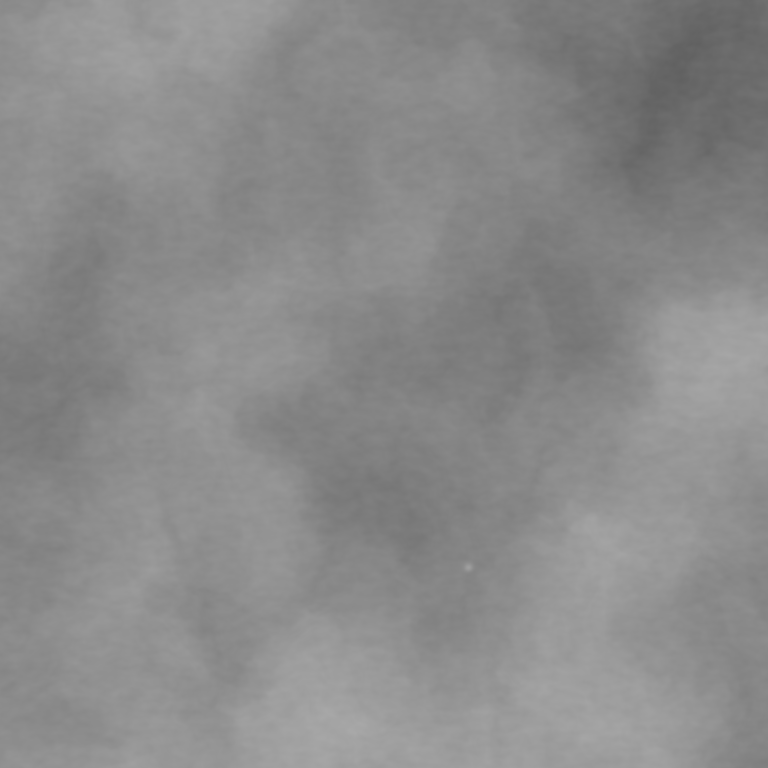
This texture is drawn by a three.js fragment shader. Its source:

```glsl
// Soft grey cloud: a few broad pools of light and shade with warped edges,
// fractal gradient noise for the billows, a faint sideways-drawn grain
// and one tiny pale speck.

varying vec2 vUv;

const float BASE_GREY = 0.539;
const float WARP_SIZE = 3.5;       // warp cells across the canvas
const float WARP_AMOUNT = 0.11;
const float BILLOW_SIZE = 3.2;     // largest billows across the canvas
const float BILLOW_CONTRAST = 0.088;
const float BILLOW_GAIN = 0.56;
const vec2 GRAIN_SIZE = vec2(44.0, 76.0);
const float GRAIN_CONTRAST = 0.019;
const vec2 SPECK_CENTER = vec2(0.61, 0.261);
const float SPECK_RADIUS = 0.0055;
const float SPECK_LIGHT = 0.09;

// Random unit vector for a lattice cell
vec2 hashDirection(vec2 cell) {
  vec3 h = fract(vec3(cell.xyx) * vec3(0.1031, 0.1030, 0.0973));
  h += dot(h, h.yzx + 33.33);
  float angle = 6.28318 * fract((h.x + h.y) * h.z);
  return vec2(cos(angle), sin(angle));
}

// Gradient noise, centred on zero
float noise(vec2 p) {
  vec2 cell = floor(p);
  vec2 f = p - cell;
  vec2 blend = f * f * f * (f * (f * 6.0 - 15.0) + 10.0);
  vec2 e = vec2(1.0, 0.0);
  float a = dot(hashDirection(cell), f);
  float b = dot(hashDirection(cell + e.xy), f - e.xy);
  float c = dot(hashDirection(cell + e.yx), f - e.yx);
  float d = dot(hashDirection(cell + e.xx), f - e.xx);
  return mix(mix(a, b, blend.x), mix(c, d, blend.x), blend.y);
}

// Octaves turned against each other so that no lattice shows
float fbm(vec2 p) {
  const mat2 TURN = mat2(1.6, 1.2, -1.2, 1.6);
  float sum = 0.0;
  float amplitude = 1.0;
  for (int i = 0; i < 6; i++) {
    sum += amplitude * noise(p);
    p = TURN * p + vec2(17.3, 9.1);
    amplitude *= BILLOW_GAIN;
  }
  return sum;
}

// Soft elliptical patch, 1 at its centre
float pool(vec2 p, vec2 center, vec2 radius) {
  vec2 d = (p - center) / radius;
  return exp(-dot(d, d));
}

// Broad distribution of light and shade
float broadTone(vec2 p) {
  float tone = 0.0;
  tone -= 0.135 * pool(p, vec2(0.92, 0.96), vec2(0.27, 0.22));
  tone -= 0.045 * pool(p, vec2(0.66, 0.60), vec2(0.22, 0.20));
  tone -= 0.045 * pool(p, vec2(0.00, 0.52), vec2(0.20, 0.15));
  tone -= 0.030 * pool(p, vec2(0.40, 0.30), vec2(0.13, 0.20));
  tone -= 0.060 * pool(p, vec2(1.00, 0.05), vec2(0.14, 0.24));
  tone += 0.105 * pool(p, vec2(0.76, 0.14), vec2(0.15, 0.18));
  tone += 0.090 * pool(p, vec2(0.34, -0.02), vec2(0.42, 0.17));
  tone += 0.080 * pool(p, vec2(0.95, 0.54), vec2(0.12, 0.16));
  tone += 0.045 * pool(p, vec2(0.31, 0.62), vec2(0.09, 0.24));
  tone += 0.060 * pool(p, vec2(0.16, 0.98), vec2(0.32, 0.20));
  return tone;
}

void main() {
  // Ragged drift of the broad patches
  vec2 q = vUv * WARP_SIZE;
  vec2 warp = vec2(fbm(q + 4.7), fbm(q + vec2(31.2, 18.6)));
  vec2 drifted = vUv + WARP_AMOUNT * warp;

  // Cloud body
  float grey = BASE_GREY + broadTone(drifted);
  grey += BILLOW_CONTRAST * fbm(vUv * BILLOW_SIZE + 0.3 * warp + 51.4);

  // Fine grain, wider than tall
  vec2 g = vUv * GRAIN_SIZE;
  grey += GRAIN_CONTRAST * (noise(g + 7.9) + 0.5 * noise(g * 1.9 + 63.1));

  // Pale speck
  grey += SPECK_LIGHT * pool(vUv, SPECK_CENTER, vec2(SPECK_RADIUS));

  gl_FragColor = vec4(vec3(clamp(grey, 0.0, 1.0)), 1.0);
}
```
